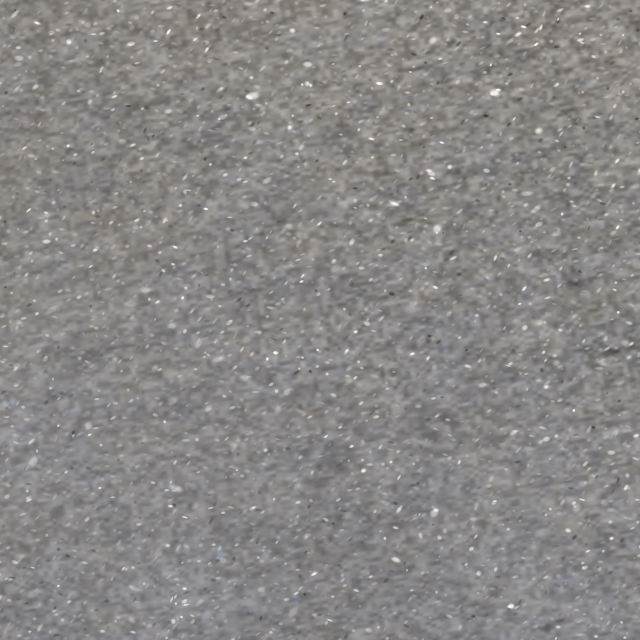
A WebGL 2 fragment shader for this texture:

```glsl
#version 300 es
precision highp float;
precision highp int;

#define BASE_COLOR vec3(0.530, 0.522, 0.520)
#define CHIP_COLOR vec3(1.0, 0.985, 0.95)
#define WARM_SHIFT vec3(0.010, 0.004, -0.012)
#define GRAIN_TILT 0.16
#define FINE_GRAIN 0.135
#define MEDIUM_GRAIN 0.115
#define BROAD_GRAIN 0.045
#define CHIP_SCALE 64.0
#define CHIP_DENSITY 0.42
#define CHIP_GAIN 0.42
#define PIT_GAIN 0.16
#define PEBBLE_GAIN 0.10

uniform vec2 u_resolution;
out vec4 fragColor;

// Integer hash giving three values in 0..1 per lattice cell
vec3 hash3(vec2 cell, uint seed) {
  uvec3 v = uvec3(uvec2(ivec2(cell) + 32768), seed);
  v = v * 1664525u + 1013904223u;
  v += v.yzx * v.zxy;
  v ^= v >> 16u;
  v += v.yzx * v.zxy;
  return vec3(v >> 8u) / 16777216.0;
}

mat2 rotation(float angle) {
  float c = cos(angle), s = sin(angle);
  return mat2(c, -s, s, c);
}

// Smooth value noise, centred on zero, three channels
vec3 noise3(vec2 p, uint seed) {
  vec2 cell = floor(p), f = fract(p);
  f = f * f * (3.0 - 2.0 * f);
  vec3 low = mix(hash3(cell, seed), hash3(cell + vec2(1, 0), seed), f.x);
  vec3 high = mix(hash3(cell + vec2(0, 1), seed), hash3(cell + vec2(1, 1), seed), f.x);
  return mix(low, high, f.y) - 0.5;
}

// Scattered soft ellipses: x is the strength, y a random tint
vec2 chips(vec2 p, float density, vec2 radii, float falloff, uint seed) {
  vec2 home = floor(p), best = vec2(0.0, 0.5);
  for (int y = -1; y <= 1; y++) {
    for (int x = -1; x <= 1; x++) {
      vec2 cell = home + vec2(x, y);
      vec3 place = hash3(cell, seed);
      vec3 form = hash3(cell, seed + 7u);
      if (place.z > density) continue;
      vec2 d = rotation(0.2 + 1.5 * (form.x - 0.5)) * (p - cell - place.xy);
      vec2 size = radii * mix(vec2(0.55, 0.7), vec2(1.4, 1.25), form.yz);
      float cover = 1.0 - smoothstep(0.35, 1.25, length(d / size));
      float strength = cover * mix(0.25, 1.0, pow(place.z / density, falloff));
      if (strength > best.x) best = vec2(strength, form.z);
    }
  }
  return best;
}

void main() {
  vec2 uv = gl_FragCoord.xy / min(u_resolution.x, u_resolution.y);
  vec2 p = rotation(GRAIN_TILT) * uv;

  // Regional variation: rougher and warmer toward the upper right
  vec3 region = noise3(uv * 4.0, 1u);
  float rough = smoothstep(0.5, 1.8, uv.x * 0.8 + uv.y + 0.5 * region.x);
  float contrast = mix(0.92, 1.3, rough);

  // Layered grain, wider than tall
  vec2 bend = 0.004 * noise3(p * 45.0, 2u).xy;
  vec3 fine = noise3((p + bend) * vec2(125.0, 185.0), 3u);
  vec3 medium = noise3((p + bend) * vec2(58.0, 95.0), 4u);
  vec3 broad = noise3(p * vec2(11.0, 19.0), 5u);
  float grain = FINE_GRAIN * fine.x + MEDIUM_GRAIN * medium.x;
  vec3 color = BASE_COLOR + contrast * grain + BROAD_GRAIN * broad.x + 0.02 * region.y;
  color += WARM_SHIFT * (1.6 * (uv.y - 0.45) + 1.4 * medium.y + broad.y);
  color += 0.012 * vec3(fine.y, 0.0, -fine.y);

  // Large faint bluish pebbles and rare dark scars
  vec2 ragged = p + 0.006 * noise3(p * 90.0, 6u).xy;
  float pebble = chips(ragged * 9.0, 0.18, vec2(0.10, 0.085), 1.0, 20u).x;
  color += PEBBLE_GAIN * pebble * vec3(0.3, 0.6, 0.9);
  float scar = chips(ragged * vec2(5.0, 9.0), 0.08, vec2(0.14, 0.07), 1.0, 30u).x;
  color -= 0.15 * scar * (0.7 + fine.z);

  // Small dark pits between the stones
  float pit = chips((p + bend) * 50.0, 0.22, vec2(0.22, 0.14), 2.0, 40u).x;
  color -= PIT_GAIN * contrast * pit;

  // Pale mineral chips in three sizes
  for (int i = 0; i < 3; i++) {
    float size = exp2(-0.55 * float(i));
    vec2 q = (p + 0.7 * bend) * CHIP_SCALE * size + 13.7 * float(i);
    float density = CHIP_DENSITY * pow(size, 2.2);
    vec2 chip = chips(q, density, vec2(0.27, 0.16), 3.5, 50u + 20u * uint(i));
    vec3 tint = CHIP_COLOR + 3.0 * WARM_SHIFT * (chip.y - 0.5);
    color += CHIP_GAIN * mix(0.9, 1.1, rough) * chip.x * tint * (0.85 + 0.6 * fine.z);
  }

  fragColor = vec4(clamp(color, 0.0, 0.95), 1.0);
}
```
